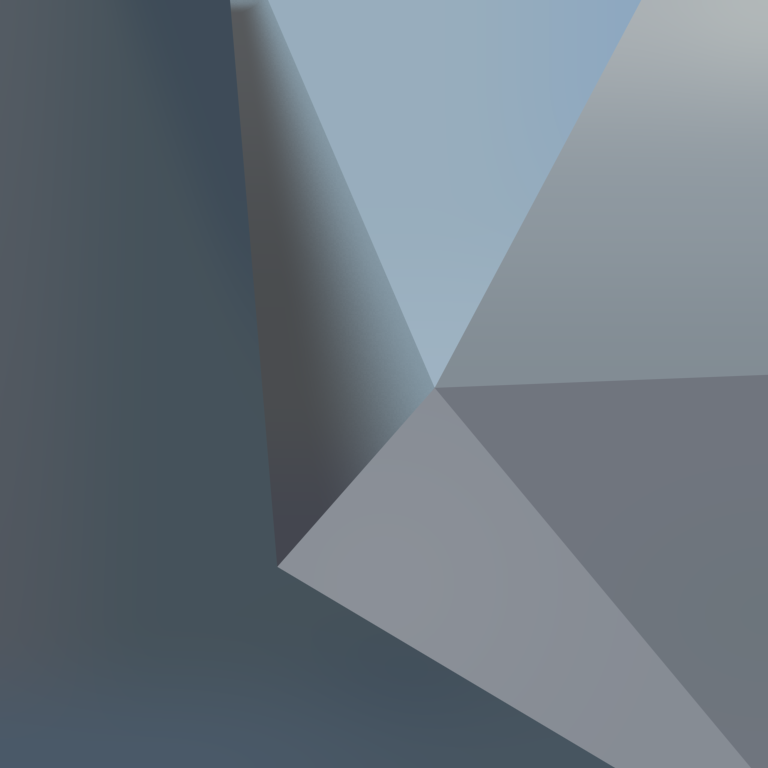
Reproduce this background procedurally as a Shadertoy shader.

```glsl
float hash(vec2 p) {
    vec3 q = fract(vec3(p.xyx) * 0.1031);
    q += dot(q, q.yzx + 33.33);
    return fract((q.x + q.y) * q.z);
}

// Signed distance to the line a-b, positive on its right
float rightOf(vec2 p, vec2 a, vec2 b) {
    vec2 d = normalize(b - a);
    return dot(p - a, vec2(d.y, -d.x));
}

float cover(float dist, float blur) {
    return smoothstep(-blur, blur, dist);
}

float glow(vec2 p, vec2 center, vec2 radius) {
    vec2 q = (p - center) / radius;
    return exp(-dot(q, q));
}

// Shadowed wall with a soft blue streak and a lit lower edge
vec3 wallColor(vec2 p) {
    vec3 warm = mix(vec3(0.315, 0.337, 0.37), vec3(0.33, 0.36, 0.39), p.y);
    vec3 slate = vec3(0.272, 0.322, 0.355);
    vec3 navy = vec3(0.243, 0.296, 0.345);
    vec3 haze = vec3(0.29, 0.35, 0.41);
    vec3 color = mix(warm, slate, smoothstep(-0.03, 0.22, p.x));
    float streak = cover(rightOf(p, vec2(0.31, 0.60), vec2(0.17, 1.0)), 0.045);
    color = mix(color, navy, streak * smoothstep(0.4, 0.75, p.y));
    color = mix(color, navy, 0.7 * glow(p, vec2(0.52, 0.10), vec2(0.13, 0.08)));
    float low = 1.0 - smoothstep(0.0, 0.2, p.y);
    return mix(color, haze, low * (1.0 - 0.6 * smoothstep(0.2, 0.7, p.x)));
}

// Curved fold, dark on its left side; across runs from 0 to 1
vec3 foldColor(vec2 p, float across) {
    vec3 dark = mix(vec3(0.265, 0.275, 0.31), vec3(0.29, 0.30, 0.31),
                    smoothstep(0.3, 0.5, p.y));
    dark = mix(dark, vec3(0.34, 0.35, 0.36), smoothstep(0.6, 1.0, p.y));
    vec3 light = vec3(0.52, 0.60, 0.65);
    float lit = smoothstep(0.2, 1.08, across);
    lit = max(lit, 0.7 * smoothstep(0.982, 1.0, p.y));
    float grain = hash(floor(p * 512.0)) - 0.5;
    return mix(dark, light, lit) + grain * 0.025 * lit * (1.3 - lit);
}

vec3 skyColor(vec2 p) {
    vec3 color = mix(vec3(0.62, 0.70, 0.76), vec3(0.595, 0.68, 0.74),
                     smoothstep(0.5, 0.75, p.y));
    float blue = smoothstep(0.55, 0.9, p.x) * smoothstep(0.55, 0.9, p.y);
    return mix(color, vec3(0.55, 0.655, 0.755), blue);
}

vec3 upperColor(vec2 p) {
    vec3 color = mix(vec3(0.51, 0.55, 0.58), vec3(0.56, 0.60, 0.63),
                     smoothstep(0.5, 0.78, p.y));
    color = mix(color, vec3(0.665, 0.69, 0.705), smoothstep(0.73, 1.0, p.y));
    return color + 0.03 * glow(p, vec2(1.0, 1.0), vec2(0.12)) * vec3(1.0, 1.0, 0.6);
}

vec3 lowerColor(vec2 p) {
    float cool = glow(p, vec2(1.0, 0.2), vec2(0.2, 0.15));
    return mix(vec3(0.44, 0.457, 0.495), vec3(0.425, 0.46, 0.487), cool);
}

vec3 frontColor(vec2 p) {
    return mix(vec3(0.525, 0.547, 0.58), vec3(0.545, 0.565, 0.595),
               glow(p, vec2(0.5, 0.24), vec2(0.25)));
}

void mainImage(out vec4 fragColor, in vec2 fragCoord) {
    vec2 p = fragCoord / iResolution.xy;
    float blur = 0.8 / min(iResolution.x, iResolution.y);

    // Corners of the facets
    vec2 hub = vec2(0.566, 0.495);
    vec2 elbow = vec2(0.361, 0.262);
    vec2 foldTop = vec2(0.2995, 1.0);
    vec2 skyLeft = vec2(0.349, 1.0);
    vec2 skyRight = vec2(0.835, 1.0);
    vec2 rightEnd = vec2(1.0, 0.512);
    vec2 frontRight = vec2(0.978, 0.0);
    vec2 frontLeft = vec2(0.801, 0.0);

    // Regions bounded by the lines between corners
    float foldSide = rightOf(p, elbow, foldTop);
    float sky = rightOf(p, hub, skyLeft);
    float upper = rightOf(p, hub, skyRight);
    float lower = min(upper, rightOf(p, hub, rightEnd));
    float front = min(rightOf(p, elbow, hub), rightOf(p, hub, frontRight));
    float body = min(foldSide, rightOf(p, frontLeft, elbow));

    // Horizontal position between the two edges of the fold
    float leftX = mix(elbow.x, foldTop.x, (p.y - elbow.y) / (foldTop.y - elbow.y));
    float rightX = mix(hub.x, skyLeft.x, (p.y - hub.y) / (skyLeft.y - hub.y));
    float across = clamp((p.x - leftX) / (rightX - leftX), 0.0, 1.0);

    // Paint the facets from back to front
    vec3 color = foldColor(p, across);
    color = mix(color, skyColor(p), cover(sky, blur));
    color = mix(color, upperColor(p), cover(upper, blur));
    color = mix(color, lowerColor(p), cover(lower, blur));
    color = mix(color, frontColor(p), cover(front, blur));
    color = mix(wallColor(p), color, cover(body, blur));
    fragColor = vec4(color, 1.0);
}
```
